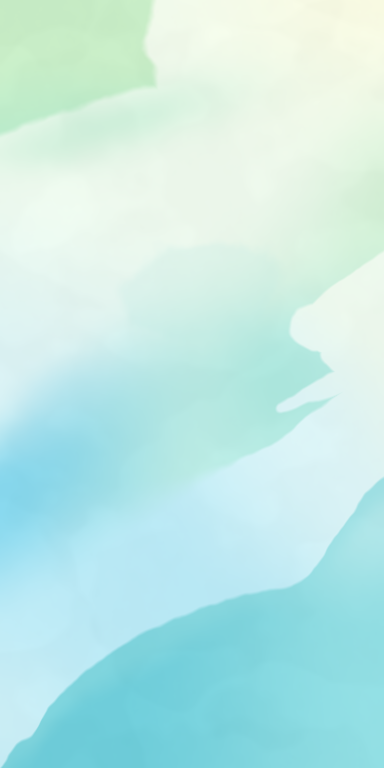
Reproduce this background procedurally as a Shadertoy shader.

```glsl
// Pastel watercolour: diagonal washes run from cream and green down to deep aqua.
// Soft gradients form the underpainting; height curves and tapered capsules cut the
// crisp paint edges, and warped value noise roughens every layer.

#define EDGE_SOFT 0.005
#define EDGE_WARP 0.026
#define WASH_WARP 0.12
#define BAND_SLOPE 0.45
#define GRAIN 0.010
#define GLAZE 0.010

const vec3 CREAM = vec3(0.98, 0.985, 0.89);
const vec3 MINT_WHITE = vec3(0.925, 0.97, 0.925);
const vec3 ICE = vec3(0.86, 0.955, 0.965);
const vec3 SKY = vec3(0.53, 0.845, 0.93);
const vec3 SEAFOAM = vec3(0.73, 0.92, 0.895);
const vec3 JADE = vec3(0.66, 0.90, 0.86);
const vec3 PALE_GREEN = vec3(0.80, 0.935, 0.85);
const vec3 LEAF = vec3(0.78, 0.925, 0.775);
const vec3 RIBBON_BLUE = vec3(0.725, 0.912, 0.96);
const vec3 DEEP_AQUA = vec3(0.43, 0.80, 0.85);
const vec3 LIGHT_AQUA = vec3(0.56, 0.86, 0.88);

float hash(vec2 p) {
    p = fract(p * vec2(0.1031, 0.1137));
    p += dot(p, p.yx + 33.33);
    return fract((p.x + p.y) * p.x * 17.0);
}

float noise(vec2 p) {
    vec2 i = floor(p), f = fract(p);
    f = f * f * (3.0 - 2.0 * f);
    return mix(mix(hash(i), hash(i + vec2(1, 0)), f.x),
               mix(hash(i + vec2(0, 1)), hash(i + vec2(1, 1)), f.x), f.y);
}

// Layered noise centred on zero
float fbm(vec2 p) {
    float sum = 0.0, amp = 0.5;
    for (int i = 0; i < 4; i++) {
        sum += amp * (noise(p) - 0.5);
        p = mat2(1.6, 1.2, -1.2, 1.6) * p + 7.3;
        amp *= 0.5;
    }
    return sum;
}

// Capsule whose radius changes from ra at a to rb at b
float taper(vec2 p, vec2 a, vec2 b, float ra, float rb) {
    vec2 ab = b - a;
    float t = clamp(dot(p - a, ab) / dot(ab, ab), 0.0, 1.0);
    return length(p - a - ab * t) - mix(ra, rb, t);
}

// Coverage of a signed distance, blurred over the given width
float cover(float d, float blur) {
    return 1.0 - smoothstep(-blur, blur, d);
}

float blob(vec2 p, vec2 centre, vec2 radius) {
    vec2 q = (p - centre) / radius;
    return exp(-dot(q, q));
}

// Pale paper above a blue to green diagonal band
vec3 underpainting(vec2 p, vec2 w) {
    vec3 pale = mix(ICE, MINT_WHITE, smoothstep(0.95, 1.6, p.y + 0.3 * p.x));
    vec3 band = mix(SKY, SEAFOAM, smoothstep(0.0, 0.55, w.x));
    band = mix(band, PALE_GREEN, smoothstep(1.0, 1.4, w.y));
    float across = w.y - BAND_SLOPE * w.x;
    vec3 col = mix(band, pale, smoothstep(0.71, 1.0 + 0.36 * p.x, across));
    col = mix(col, CREAM, blob(p, vec2(1.05, 2.06), vec2(0.55, 0.36)));
    vec2 tilted = w - vec2(0.0, 0.2 * w.x);
    col = mix(col, PALE_GREEN, 0.9 * blob(tilted, vec2(0.27, 1.63), vec2(0.3, 0.08)));
    col = mix(col, vec3(0.81, 0.94, 0.81), 0.55 * blob(w, vec2(1.05, 1.47), vec2(0.2, 0.22)));
    return mix(col, JADE, 0.75 * blob(w, vec2(0.72, 0.99), vec2(0.16, 0.17)));
}

void mainImage(out vec4 fragColor, in vec2 fragCoord) {
    vec2 p = fragCoord / iResolution.xy * vec2(1.0, 2.0);
    vec2 rough = vec2(fbm(p * 10.0), fbm(p * 10.0 + 31.0));
    vec2 e = p + EDGE_WARP * rough;
    vec2 w = p + WASH_WARP * vec2(fbm(p * 3.0 + 5.0), fbm(p * 3.0 + 17.0));
    float soft = max(EDGE_SOFT, 1.0 / iResolution.x);
    vec3 col = underpainting(p, w);

    // Faint dried pool in the middle
    float pool = length((e - vec2(0.53, 1.24)) / vec2(0.22, 0.13)) - 1.0 + 0.6 * rough.x;
    col = mix(col, SEAFOAM, 0.22 * cover(pool, 0.12));

    // Green corner
    vec2 g = e + 0.04 * rough.yx;
    float lowerEdge = 1.65 + 0.4 * g.x - 0.25 * g.x * g.x;
    float rightEdge = 0.405 - 0.025 * blob(p, vec2(0.4, 1.88), vec2(1.0, 0.04));
    float corner = max(lowerEdge - g.y, g.x - rightEdge);
    vec3 leaf = mix(LEAF, vec3(0.72, 0.915, 0.79), smoothstep(1.88, 1.65, w.y));
    col = mix(col, leaf, cover(corner, soft + 0.006));

    // Pale ribbon, blurred on the left and crisp on the right
    float ribbonTop = 0.52 + 0.46 * e.x + 0.05 * smoothstep(0.72, 0.9, e.x);
    ribbonTop += 0.3 * smoothstep(0.89, 0.98, e.x);
    float blur = mix(0.14, soft, smoothstep(0.1, 0.66, p.x));
    float ribbon = cover((e.y - ribbonTop) * 0.9, blur);
    float tongue = taper(e, vec2(0.73, 0.935), vec2(0.92, 1.02), 0.013, 0.035);
    float lobe = taper(e, vec2(0.82, 1.15), vec2(1.15, 1.19), 0.065, 0.25);
    lobe = min(lobe, taper(e, vec2(0.865, 1.075), vec2(1.0, 1.0), 0.03, 0.09));
    ribbon = max(ribbon, cover(min(tongue, lobe), soft));
    float along = 0.5 * (w.x + w.y);
    vec3 ribbonCol = mix(RIBBON_BLUE, ICE, smoothstep(0.48, 0.85, along));
    ribbonCol = mix(ribbonCol, MINT_WHITE, smoothstep(0.82, 1.06, along));
    ribbonCol = mix(ribbonCol, ICE, 0.5 * blob(w, vec2(0.0, 0.12), vec2(0.25, 0.25)));
    col = mix(col, ribbonCol, ribbon);

    // Aqua hill at the bottom
    float hill = 0.53 * (1.0 - exp(-2.9 * e.x)) + 0.27 * smoothstep(0.74, 1.04, e.x);
    hill -= 0.035 * blob(e, vec2(0.085, e.y), vec2(0.03, 1.0));
    vec3 aqua = mix(DEEP_AQUA, LIGHT_AQUA, smoothstep(0.3, 1.0, w.x));
    aqua = mix(aqua, vec3(0.69, 0.90, 0.91), smoothstep(0.34, 0.66, w.y));
    aqua = mix(aqua, LIGHT_AQUA, 0.5 * smoothstep(0.12, 0.0, hill - w.y));
    col = mix(col, aqua, cover((e.y - hill) * 0.8, soft));

    // Overlapping glazes with faint edges, then pigment grain
    for (float i = 0.0; i < 3.0; i++) {
        float layer = fbm(p * vec2(1.8, 2.4) + 13.0 * i) + 0.06 * rough.x;
        col += GLAZE * (smoothstep(-0.02, 0.02, layer) - 0.5);
    }
    col += GRAIN * (fbm(p * vec2(14.0, 9.0)) + 0.5 * fbm(p * 40.0));
    fragColor = vec4(clamp(col, 0.0, 1.0), 1.0);
}
```
